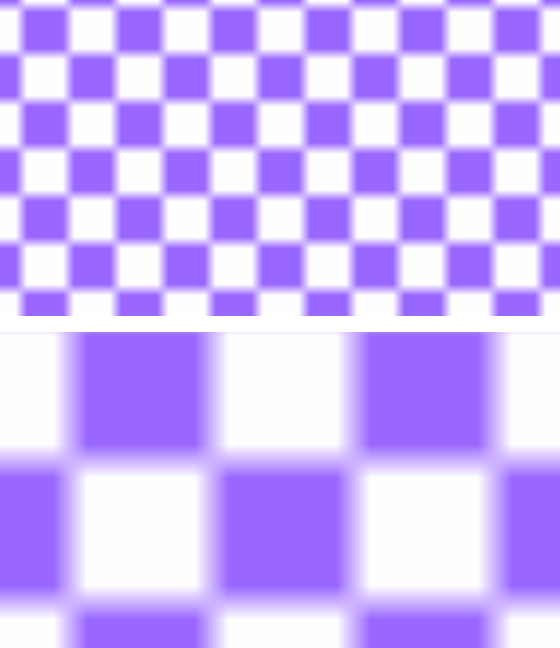
Top, the full canvas; bottom, a detail of the centre.
Reproduce this pattern procedurally as a Shadertoy shader.

```glsl
// Violet and white checkerboard with softly blurred cell borders.
// Each axis is a triangle wave clipped to a soft square wave; the product
// of the two waves gives the alternating cells and blends their corners.

const vec3 VIOLET = vec3(0.60, 0.40, 1.00);
const vec3 WHITE = vec3(1.00, 0.997, 1.00);

const float CELL_SIZE = 0.1493;                  // in canvas heights
const float BORDER_BLUR = 0.24;                  // ramp width, in cells
const vec2 CELL_CENTER = vec2(0.0028, -0.0441);  // from the canvas center

// Triangle wave from -1 to 1 with a period of two cells, 1 at the origin.
vec2 triangleWave(vec2 p) {
    return 2.0 * abs(2.0 * fract(0.5 * p) - 1.0) - 1.0;
}

// Square wave whose sign flips over a linear ramp of the given width.
vec2 softSquareWave(vec2 p, float rampWidth) {
    return clamp(triangleWave(p) / rampWidth, -1.0, 1.0);
}

// Checker coverage: 1 inside the cell at the origin, 0 in its neighbors.
float softChecker(vec2 p, float rampWidth) {
    vec2 wave = softSquareWave(p, rampWidth);
    return 0.5 + 0.5 * wave.x * wave.y;
}

void mainImage(out vec4 fragColor, in vec2 fragCoord) {
    // Canvas-height units, centered, then scaled to cells
    vec2 uv = (fragCoord - 0.5 * iResolution.xy) / iResolution.y;
    vec2 cellPos = (uv - CELL_CENTER) / CELL_SIZE;

    // Keep the ramp at least one pixel wide on small canvases
    float pixel = 1.0 / (iResolution.y * CELL_SIZE);
    float coverage = softChecker(cellPos, max(BORDER_BLUR, pixel));

    fragColor = vec4(mix(WHITE, VIOLET, coverage), 1.0);
}
```
